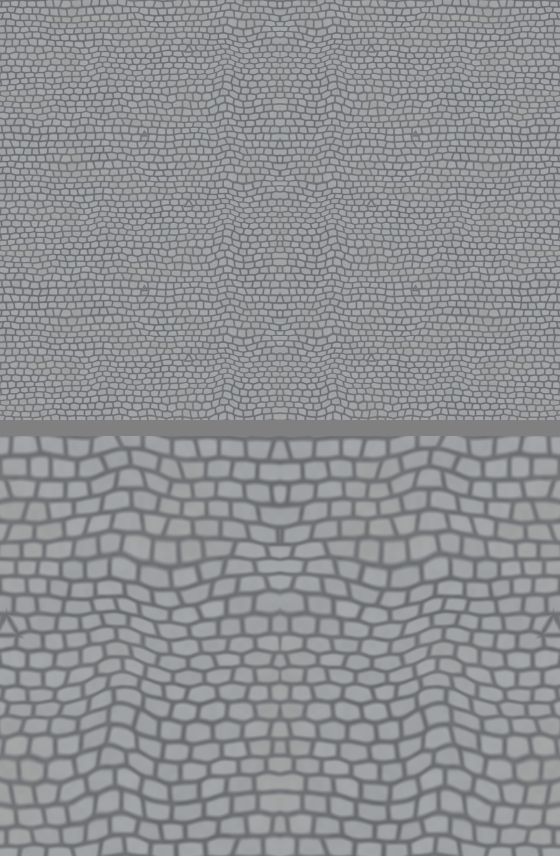
Top: the whole. Bottom: its middle third, enlarged.
Give the GLSL for this texture, as a WebGL 1 fragment shader.

```glsl
precision highp float;
// Grey cobbled wall: wavy courses of small stones, mirrored about a central
// vertical axis and repeated every 24 courses down the canvas. Stones are cells
// of a stretched Voronoi diagram, shaded by distance to the nearest joint.

uniform vec2 u_resolution;

const float TILE_HEIGHT = 0.368;  // in canvas heights
const float COURSES = 24.0;       // per tile
const float STONE_ASPECT = 1.36;  // stone width over course height
const float TAU = 6.28318;

float hash(vec2 p) {
  vec3 a = fract(vec3(p.xyx) * 0.1031);
  a += dot(a, a.yzx + 33.33);
  return fract((a.x + a.y) * a.z);
}

// Value noise that repeats vertically after a whole number of cells
float noise(vec2 p, float period) {
  vec2 i = floor(p), f = fract(p);
  f = f * f * (3.0 - 2.0 * f);
  float low = mod(i.y, period), high = mod(i.y + 1.0, period);
  return mix(mix(hash(vec2(i.x, low)), hash(vec2(i.x + 1.0, low)), f.x),
             mix(hash(vec2(i.x, high)), hash(vec2(i.x + 1.0, high)), f.x), f.y);
}

float smoothMin(float a, float b, float k) {
  float h = max(k - abs(a - b), 0.0) / k;
  return min(a, b) - h * h * k * 0.25;
}

// Hash key of a stone; courses wrap from tile to tile
vec2 stoneKey(vec2 id) {
  return vec2(id.x + 40.0, mod(id.y, COURSES) + 7.0);
}

// Stone centre, in course heights
vec2 stoneCentre(vec2 id) {
  vec2 key = stoneKey(id);
  float stagger = 0.5 * mod(id.y, 2.0) + 0.3 * hash(vec2(key.y, 91.0));
  float x = id.x + 0.5 + stagger + 0.4 * (hash(key) - 0.5);
  float y = id.y + 0.5 + 0.14 * (hash(key + 57.0) - 0.5);
  return vec2(x * STONE_ASPECT, y);
}

// Signed distance to a triangle pointing up
float triangle(vec2 p, float radius) {
  return max(abs(p.x) * 0.866 + p.y * 0.5, -p.y) - radius;
}

void main() {
  vec2 p = gl_FragCoord.xy / u_resolution.y;
  float side = abs(p.x - 0.5 * u_resolution.x / u_resolution.y);
  float down = (1.0 - p.y) / TILE_HEIGHT;

  // Courses: tall and straight at the tile ends, low and wavy in the middle
  float crowding = 0.5 - 0.5 * cos(TAU * down);
  float course = COURSES * down - 0.36 * sin(TAU * down);
  float wave = noise(vec2(side * 10.0, down * 4.0), 4.0) - 0.5;
  float ripple = noise(vec2(side * 26.0 + 9.0, down * 9.0), 9.0) - 0.5;
  course += (0.5 + 0.8 * crowding) * wave + 0.5 * ripple;
  course += 0.6 * exp(-pow((side - 0.128) / 0.025, 2.0)) * (0.4 + crowding);
  float along = side * 47.0 + 0.5 * (noise(vec2(side * 9.0, down * 5.0), 5.0) - 0.5);
  vec2 q = vec2(along * STONE_ASPECT, course);

  // A larger vertical weight makes the stones squarer
  vec2 weight = vec2(1.0, mix(4.4, 2.3, crowding));
  vec2 base = vec2(floor(along), floor(course));

  // Nearest stone
  vec2 stone = base, centre = q;
  float nearest = 1e3;
  for (int j = -1; j <= 1; j++) {
    for (int i = -2; i <= 2; i++) {
      vec2 id = base + vec2(float(i), float(j));
      vec2 c = stoneCentre(id);
      float d = dot((q - c) * (q - c), weight);
      if (d < nearest) {
        nearest = d;
        stone = id;
        centre = c;
      }
    }
  }

  // Distance to the joints, rounded at the corners
  float edge = 1.0;
  for (int j = -1; j <= 1; j++) {
    for (int i = -2; i <= 2; i++) {
      vec2 id = stone + vec2(float(i), float(j));
      if (i != 0 || j != 0) {
        vec2 c = stoneCentre(id);
        float d = dot((q - c) * (q - c), weight) - nearest;
        edge = smoothMin(edge, 0.5 * d / length(weight * (c - centre)), 0.14);
      }
    }
  }

  // Two odd wedge stones in each tile
  float up = -fract(down) * TILE_HEIGHT;
  float wedge = min(abs(triangle(vec2(side - 0.217, up + 0.118), 0.0055)),
                    abs(triangle(vec2(side - 0.323, up + 0.320), 0.0035)));
  bool inWedge = triangle(vec2(side - 0.217, up + 0.118), 0.0055) < 0.0;
  edge = inWedge ? wedge / 0.0153 : min(edge, wedge / 0.0153);

  // Stone tone with slight wear, warm stains and uneven joints
  float grain = noise(vec2(side * 190.0, down * 70.0), 70.0) - 0.5;
  float stain = noise(vec2(side * 14.0 + 5.0, down * 8.0), 8.0);
  vec3 face = vec3(0.63, 0.64, 0.65) + 0.025 * (hash(stoneKey(stone) + 13.0) - 0.5);
  face += 0.018 * grain - vec3(0.0, 0.006, 0.018) * smoothstep(0.6, 0.9, stain);
  vec3 joint = vec3(0.43, 0.435, 0.45) + 0.05 * (stain - 0.5) + 0.03 * grain;
  gl_FragColor = vec4(mix(joint, face, smoothstep(0.0, 0.24, edge)), 1.0);
}
```
